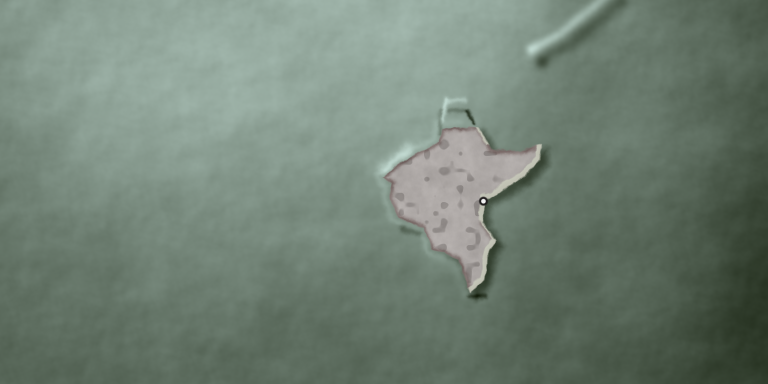
Write a Shadertoy shader that draws this texture.

```glsl
const int CORNERS = 23;

// Outline of the bare plaster, clockwise from its left tip
const vec2 OUTLINE[CORNERS] = vec2[CORNERS](
    vec2(1.000, .539), vec2(1.062, .591), vec2(1.141, .628), vec2(1.151, .667),
    vec2(1.245, .669), vec2(1.276, .612), vec2(1.354, .607), vec2(1.409, .622),
    vec2(1.409, .588), vec2(1.367, .541), vec2(1.302, .502), vec2(1.266, .479),
    vec2(1.258, .422), vec2(1.291, .375), vec2(1.271, .336), vec2(1.260, .271),
    vec2(1.224, .237), vec2(1.194, .322), vec2(1.125, .349), vec2(1.104, .406),
    vec2(1.036, .432), vec2(1.016, .479), vec2(1.021, .518));

float hash(vec2 p) {
    return fract(sin(dot(p, vec2(127.1, 311.7))) * 43758.545);
}

float noise(vec2 p) {
    vec2 i = floor(p), f = fract(p);
    f = f * f * (3.0 - 2.0 * f);
    return mix(mix(hash(i), hash(i + vec2(1, 0)), f.x),
               mix(hash(i + vec2(0, 1)), hash(i + vec2(1, 1)), f.x), f.y);
}

float fbm(vec2 p) {
    float sum = 0.0, amp = 0.5;
    for (int i = 0; i < 5; i++) {
        sum += amp * noise(p);
        p = mat2(1.6, 1.2, -1.2, 1.6) * p + 7.3;
        amp *= 0.5;
    }
    return sum;
}

float sdPolygon(vec2 p, vec2 v[CORNERS]) {
    float d = dot(p - v[0], p - v[0]), side = 1.0;
    for (int i = 0, j = CORNERS - 1; i < CORNERS; j = i, i++) {
        vec2 e = v[j] - v[i], w = p - v[i];
        vec2 b = w - e * clamp(dot(w, e) / dot(e, e), 0.0, 1.0);
        d = min(d, dot(b, b));
        bvec3 c = bvec3(p.y >= v[i].y, p.y < v[j].y, e.x * w.y > e.y * w.x);
        if (all(c) || all(not(c))) side = -side;
    }
    return side * sqrt(d);
}

float sdSegment(vec2 p, vec2 a, vec2 b) {
    vec2 w = p - a, e = b - a;
    return length(w - e * clamp(dot(w, e) / dot(e, e), 0.0, 1.0));
}

// Soft stroke or spot around a distance
float glow(float d, float width) {
    return exp(-d * d / (width * width));
}

float wallLight(vec2 p) {
    float light = 0.37 + 0.24 * smoothstep(0.0, 0.95, p.y);
    light -= mix(0.06, 0.18, p.y) * smoothstep(1.12, 1.56, p.x + 0.12 * (fbm(p * 4.0) - 0.5));
    light -= 0.13 * smoothstep(1.6, 2.02, p.x);
    light -= 0.13 * p.y * exp(-4.0 * p.x);
    // Broad stains and an embossed grain
    light += 0.10 * (fbm(p * vec2(3.5, 5.0)) - 0.48);
    light += 0.05 * (fbm(p * vec2(14.0, 22.0)) - 0.48);
    vec2 slope = vec2(-0.006, 0.006);
    return light + 0.16 * (fbm((p - slope) * 9.0) - fbm((p + slope) * 9.0));
}

// Bent ridge of paint with a shadow below it
float creaseLight(vec2 p) {
    vec2 low = vec2(1.385, 0.872), bend = vec2(1.46, 0.912), top = vec2(1.59, 1.02);
    vec2 drop = vec2(0.027, -0.026);
    float ridge = min(sdSegment(p, low, bend), sdSegment(p, bend, top));
    float shade = min(sdSegment(p - drop, low, bend), sdSegment(p - drop, bend, top));
    return 0.17 * glow(ridge, 0.014) - 0.13 * glow(shade, 0.019)
         + 0.08 * glow(length(p - low), 0.022) - 0.13 * glow(length(p - vec2(1.412, 0.835)), 0.019);
}

// Lifted flakes around the hole
float flakeLight(vec2 p) {
    float light = 0.15 * glow(sdSegment(p, vec2(1.005, 0.565), vec2(1.06, 0.615)), 0.018);
    light += 0.16 * glow(sdSegment(p, vec2(1.153, 0.69), vec2(1.16, 0.74)), 0.007);
    light += 0.11 * glow(sdSegment(p, vec2(1.17, 0.735), vec2(1.215, 0.74)), 0.007);
    light -= 0.12 * glow(sdSegment(p, vec2(1.145, 0.655), vec2(1.148, 0.715)), 0.006);
    light -= 0.12 * glow(sdSegment(p, vec2(1.17, 0.71), vec2(1.21, 0.712)), 0.006);
    light -= 0.34 * glow(sdSegment(p, vec2(1.218, 0.71), vec2(1.234, 0.68)), 0.005);
    light -= 0.17 * glow(sdSegment(p, vec2(1.045, 0.405), vec2(1.09, 0.392)), 0.010);
    light -= 0.18 * glow(sdSegment(p, vec2(1.222, 0.226), vec2(1.262, 0.228)), 0.007);
    return light;
}

void mainImage(out vec4 fragColor, in vec2 fragCoord) {
    vec2 p = fragCoord / iResolution.y;
    float soft = 1.2 / iResolution.y;

    // Ragged outline and its copies shifted along the light
    vec2 q = p + 0.018 * (vec2(fbm(p * 32.0), fbm(p * 32.0 + 19.0)) - 0.48);
    float hole = sdPolygon(q, OUTLINE);
    float shadow = sdPolygon(q - vec2(0.014, -0.014), OUTLINE);
    float lip = sdPolygon(q + vec2(0.012, -0.009), OUTLINE);

    // Painted wall
    float light = wallLight(p) + creaseLight(p) + flakeLight(q);
    light -= 0.21 * (1.0 - smoothstep(-0.012, 0.020, shadow)) * smoothstep(1.1, 1.25, p.x);
    light += 0.07 * glow(hole - 0.014, 0.010) * smoothstep(1.28, 1.1, p.x);
    light = max(light, 0.06);
    vec3 color = vec3(light, 1.08 * light + 0.033, 1.135 * light - 0.042);

    // Bare plaster, brown rim and pale curled lip
    float mottling = 0.10 * (fbm(p * 24.0) - 0.48) + 0.05 * (fbm(p * 75.0) - 0.48);
    vec3 plaster = vec3(0.68, 0.66, 0.65) + mottling;
    plaster -= 0.12 * smoothstep(0.70, 0.84, noise(p * 45.0));
    float rim = glow(hole + 0.002, 0.007) * (0.55 + 0.45 * noise(p * 40.0));
    plaster = mix(plaster, vec3(0.39, 0.31, 0.30), 0.8 * rim);
    float curl = smoothstep(-0.003, 0.003, lip) * smoothstep(1.19, 1.23, p.x);
    plaster = mix(plaster, vec3(0.78, 0.79, 0.73), 0.9 * curl);
    color = mix(color, plaster, 1.0 - smoothstep(-soft, soft, hole));

    // Small nail with a bright head
    float nail = length(p - vec2(1.259, 0.476));
    color = mix(color, vec3(0.13, 0.12, 0.12), 1.0 - smoothstep(0.009, 0.014, nail));
    color = mix(color, vec3(0.95), 1.0 - smoothstep(0.004, 0.008, nail));

    fragColor = vec4(clamp(color, 0.0, 1.0), 1.0);
}
```
